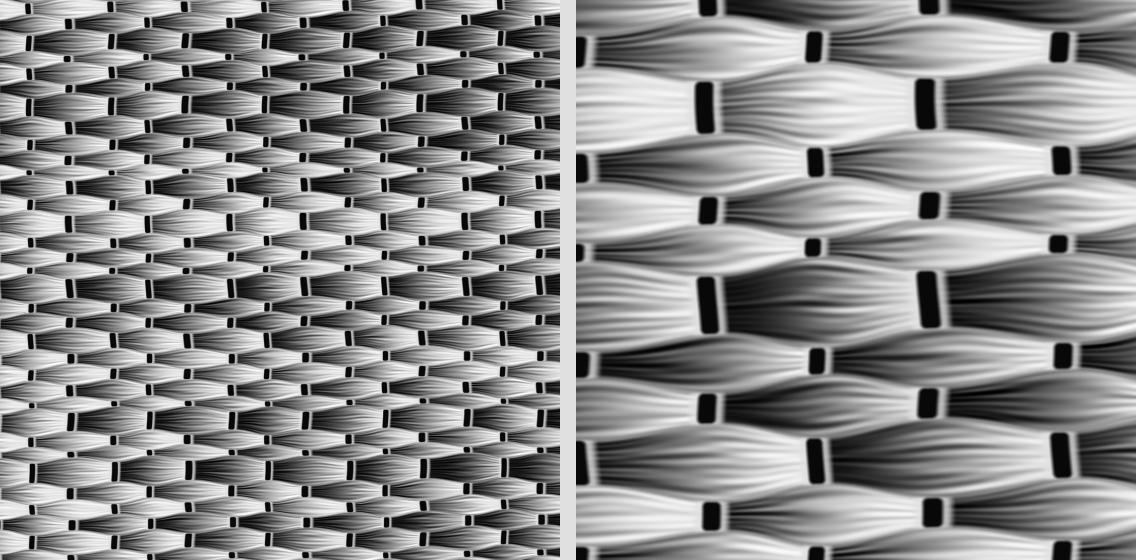
Left: the whole. Right: its middle third, enlarged.
Reproduce this texture procedurally as a WebGL 1 fragment shader.

```glsl
precision mediump float;
// Grey basket weave: rows of uneven height hold lens shaped strands, shifted by
// half a strand on every other row. Strands fade from dark to pale along fibres
// made of layered sines, and a rounded black slot parts each strand from the next.

#define COLUMNS 7.14       // strands across
#define ROWS 33.74         // rows up
#define ROW_JITTER 0.6     // unevenness of row heights
#define BULGE 0.16         // swelling of a strand, in rows
#define SLOT_HALF 0.0054   // half width of a slot
#define SOFTNESS 0.0016    // edge blur
#define ROW_TONE 0.36      // tone change between rows
#define STRAND_TONE 0.16   // tone change between strands
#define FIBRE 0.11         // strength of the streaks
#define DARK 0.07
#define PALE 0.91
#define RIM 0.88

const float TAU = 6.28318;

uniform vec2 u_resolution;

float hash(float n) {
  return fract(sin(n * 12.99 + 1.7) * 4375.85);
}

// Mean height of the seam below a row
float rowEdge(float row) {
  return row + ROW_JITTER * (hash(row) - 0.5);
}

// Swelling along a strand; opposite in sign half a strand away
float bulge(float along) {
  return -BULGE * cos(TAU * (along - 0.04));
}

// Fine streaks that run lengthwise and waver slightly
float fibres(float along, float across, float seed) {
  float sum = 0.0;
  for (int k = 1; k <= 4; k++) {
    float n = float(k);
    float phase = TAU * hash(seed + 7.3 * n);
    float waver = sin(along * (2.0 + 2.0 * n) + phase);
    sum += sin(across * (5.0 + 9.0 * n) + 1.3 * waver + phase)
         * (0.65 + 0.35 * sin(along * 9.0 + 2.0 * phase));
  }
  return 0.5 * sum;
}

float roundedBox(vec2 p, vec2 halfSize, float radius) {
  vec2 q = abs(p) - halfSize + radius;
  return length(max(q, 0.0)) + min(max(q.x, q.y), 0.0) - radius;
}

// Returns the tone of one row in x and its coverage in y
vec2 weaveRow(float row, vec2 pos, float drift) {
  float u = pos.x + 0.5 * (1.0 - mod(row, 2.0));
  float along = fract(u);
  float seed = row * 1.37 + floor(u) * 5.13;

  // Curved seams
  float bottom = rowEdge(row);
  float top = rowEdge(row + 1.0);
  float swell = bulge(along);
  float lo = bottom - swell;
  float hi = top + swell;
  float soft = SOFTNESS * ROWS;
  float cover = smoothstep(lo - soft, lo + soft, pos.y)
              * (1.0 - smoothstep(hi - soft, hi + soft, pos.y));

  // Strand shading
  float across = (pos.y - lo) / max(hi - lo, 0.05) * (top - bottom);
  float streak = fibres(along, across, seed);
  float shift = ROW_TONE * (hash(row + 41.0) - 0.5)
              + STRAND_TONE * (hash(seed) - 0.5) + drift;
  float tone = mix(DARK, PALE, smoothstep(-0.08, 0.96, along + shift + FIBRE * streak));
  tone += 0.05 * streak;

  // Grey crease beside the seams
  float inset = min(pos.y - lo, hi - pos.y);
  tone = mix(tone, 0.58, 0.55 * (1.0 - smoothstep(0.0, 0.1, inset)));

  // Slot with a pale rim
  vec2 fromSlot = vec2((fract(u + 0.5) - 0.5) / COLUMNS,
                       (pos.y - 0.5 * (bottom + top)) / ROWS);
  float slotHalf = max((0.5 * (top - bottom) + bulge(0.0)) / ROWS, 0.0035);
  float d = roundedBox(fromSlot, vec2(SLOT_HALF, slotHalf), 0.0034);
  tone = mix(tone, RIM, 0.8 * (1.0 - smoothstep(0.002, 0.0075, d)));
  tone = mix(tone, 0.03, 1.0 - smoothstep(-SOFTNESS, SOFTNESS, d));
  return vec2(tone, cover);
}

void main() {
  vec2 p = gl_FragCoord.xy / u_resolution.y;

  // Slightly leaning, uneven columns and rising rows
  vec2 pos = vec2(p.x * COLUMNS - 0.43 + 0.05 * p.y, p.y * ROWS + 0.28 - 0.3 * p.x);
  pos.x += 0.035 * sin(pos.x * 4.1 + 0.6) + 0.01 * sin(pos.y * 1.9);
  pos.y += 0.05 * sin(pos.x * 1.7 + p.y * 9.0);
  float drift = 0.1 * (0.5 - p.x) + 0.04 * sin(p.x * 5.0 + p.y * 8.0);

  // Blend the rows that can reach this point
  float base = floor(pos.y);
  vec2 sum = vec2(0.0);
  for (int i = -1; i <= 1; i++) {
    vec2 r = weaveRow(base + float(i), pos, drift);
    sum += vec2(r.x * r.y, r.y);
  }
  float tone = clamp(sum.x / max(sum.y, 0.001), 0.0, 1.0);
  gl_FragColor = vec4(vec3(tone), 1.0);
}
```
